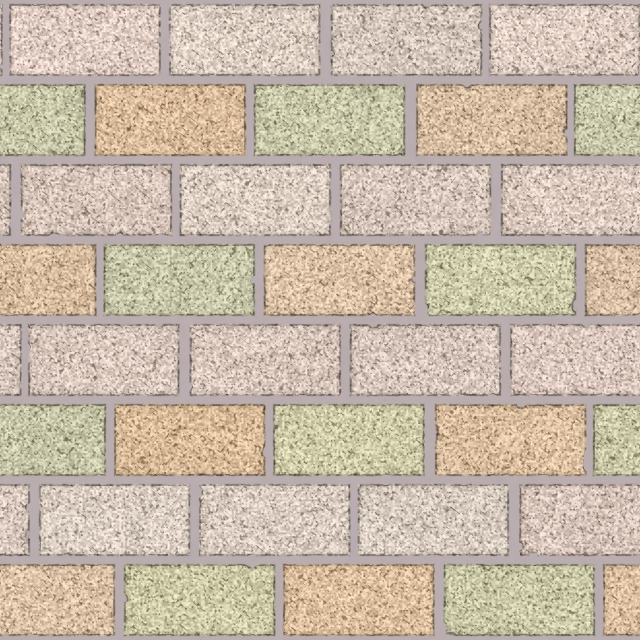
This texture is drawn by a WebGL 2 fragment shader. Its source:

```glsl
#version 300 es
precision highp float;

uniform vec2 u_resolution;
out vec4 fragColor;

#define GRID vec2(4.0, 8.0)            // bricks across, courses down
#define BRICK_HALF vec2(0.1182, 0.0561)
#define COURSE_DRIFT 0.0297            // sideways creep per course, in bricks
#define FIRST_OFFSET 0.036
#define JOINT_JITTER 0.0045            // sideways shift of single bricks
#define GRAIN_SCALE 330.0
#define GRAIN_DEPTH 0.27
#define FLECK_DEPTH 0.25
#define MORTAR vec3(0.725, 0.678, 0.685)
#define CREAM vec3(0.870, 0.806, 0.762)
#define GREEN vec3(0.812, 0.800, 0.672)
#define ORANGE vec3(0.872, 0.765, 0.650)

// Integer hash of a lattice cell, 0 to 1
float hash(vec2 cell) {
    uvec2 q = uvec2(ivec2(floor(cell))) * uvec2(1597334673u, 3812015801u);
    uint n = q.x ^ q.y;
    n = (n ^ (n >> 15)) * 2246822519u;
    n ^= n >> 13;
    return float(n >> 8) / 16777216.0;
}

float noise(vec2 p) {
    vec2 i = floor(p), f = fract(p);
    f = f * f * (3.0 - 2.0 * f);
    vec2 e = vec2(1.0, 0.0);
    return mix(mix(hash(i), hash(i + e.xy), f.x),
               mix(hash(i + e.yx), hash(i + e.xx), f.x), f.y);
}

// Body colour: pale courses alternate with green and orange ones
vec3 brickColor(vec2 id) {
    float tinted = mod(id.y, 2.0);
    float isGreen = mod(id.x + floor(id.y / 2.0), 2.0);
    vec3 color = mix(CREAM, mix(ORANGE, GREEN, isGreen), tinted);
    float warmth = hash(id + 31.0) - 0.5;
    color += warmth * mix(vec3(0.015, -0.012, -0.005), vec3(0.02, 0.0, -0.03), tinted);
    return color + 0.03 * (hash(id + 57.0) - 0.5);
}

// Sandy surface: fine grain, slanted dark flecks and broad blotches
float stoneGrain(vec2 p) {
    vec2 slanted = mat2(0.8, 0.6, -0.6, 0.8) * p * vec2(0.85, 1.05);
    float fine = noise(p * GRAIN_SCALE) - 0.5;
    float fleck = smoothstep(0.62, 0.95, noise(slanted * GRAIN_SCALE + 40.0));
    float blotch = noise(p * 28.0 + 9.0) - 0.5;
    return GRAIN_DEPTH * fine - FLECK_DEPTH * fleck + 0.035 * blotch;
}

void main() {
    vec2 uv = gl_FragCoord.xy / u_resolution;
    float pixel = 1.0 / u_resolution.y;

    // Running bond, courses counted from the top
    vec2 cell = vec2(uv.x, 1.0 - uv.y) * GRID;
    float course = floor(cell.y);
    cell.x -= FIRST_OFFSET + COURSE_DRIFT * course + 0.5 * mod(course, 2.0);
    vec2 id = floor(cell);
    vec2 local = (fract(cell) - 0.5) / GRID;
    local.x += JOINT_JITTER * (hash(id + 13.0) - 0.5);

    // Box distance with nearly straight edges and rare shallow chips
    vec2 edge = abs(local) - BRICK_HALF;
    float dist = max(edge.x, edge.y);
    dist += 0.0007 * (noise(uv * 110.0) - 0.5);
    dist += 0.0045 * smoothstep(0.84, 0.95, noise(uv * 48.0 + 5.0));

    // Brick face with a faint shade and a thin dotted dark rim
    vec3 brick = brickColor(id) + stoneGrain(uv);
    float shade = smoothstep(-0.011, 0.0, dist);
    float rim = smoothstep(-0.0042, -0.0016, dist);
    float dots = smoothstep(0.3, 0.7, noise(uv * 200.0 + 71.0));
    brick *= 1.0 - 0.07 * shade - rim * (0.10 + 0.30 * dots);

    // Smooth mortar, slightly uneven
    vec3 mortar = MORTAR + 0.015 * (noise(uv * 60.0 + 17.0) - 0.5);

    float cover = 1.0 - smoothstep(-pixel, pixel, dist);
    fragColor = vec4(mix(mortar, clamp(brick, 0.0, 1.0), cover), 1.0);
}
```
